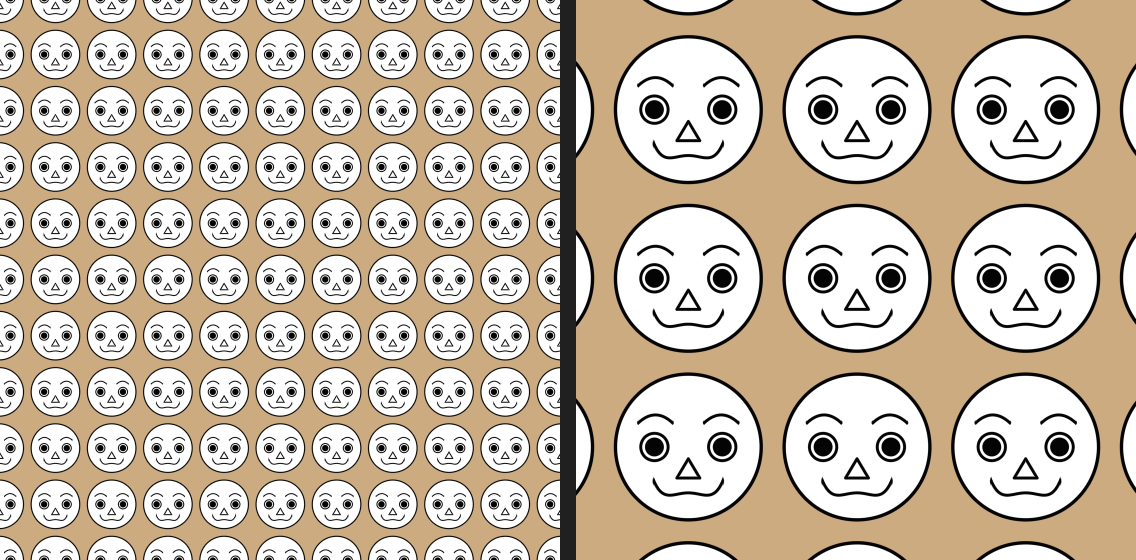
Left, the full canvas; right, a detail of the centre.
Give the GLSL for this pattern, as a Shadertoy shader.

```glsl
// A square grid of white outlined discs on tan, each with a simple line-drawn
// expression. One cell is folded about its vertical axis, then its strokes are
// distances to circles, segments and polynomial curves, inked with soft edges.

const float PITCH = 0.1004;                  // cell size, in canvas heights
const vec2 GRID_CENTER = vec2(0.0006, 0.001); // offset from the canvas centre

const vec3 TAN = vec3(0.800, 0.670, 0.505);
const vec3 WHITE = vec3(1.0);
const vec3 INK = vec3(0.015);

// All lengths below are in cells.
const float DISC_RADIUS = 0.432;
const float OUTLINE_WIDTH = 0.020;
const float STROKE_WIDTH = 0.0175;

const vec2 EYE_CENTER = vec2(0.201, 0.0);
const float EYE_RADIUS = 0.081;
const float PUPIL_RADIUS = 0.056;

const vec2 BROW_PEAK = vec2(0.195, 0.190);
const float BROW_HALF_WIDTH = 0.100;
const float BROW_BEND = 4.6;

const vec2 NOSE_APEX = vec2(0.0, -0.070);
const vec2 NOSE_CORNER = vec2(0.068, -0.184);

const float MOUTH_HALF_WIDTH = 0.203;
const float MOUTH_HEIGHT = -0.272;
const float MOUTH_DIP = 2.32;
const float MOUTH_CURL = 97.0;

float segmentDistance(vec2 p, vec2 a, vec2 b) {
    vec2 pa = p - a, ba = b - a;
    return length(pa - ba * clamp(dot(pa, ba) / dot(ba, ba), 0.0, 1.0));
}

// Approximate distance to a curve of given height and slope at x,
// where overshoot is how far p lies beyond the end of the curve.
float curveDistance(float y, float height, float slope, float overshoot) {
    float across = abs(y - height) * inversesqrt(1.0 + slope * slope);
    return length(vec2(max(overshoot, 0.0), across));
}

float browDistance(vec2 p) {
    vec2 q = p - BROW_PEAK;
    float x = clamp(q.x, -BROW_HALF_WIDTH, BROW_HALF_WIDTH);
    return curveDistance(q.y, -BROW_BEND * x * x, -2.0 * BROW_BEND * x,
                         abs(q.x) - BROW_HALF_WIDTH);
}

float mouthDistance(vec2 p) {
    float x = min(p.x, MOUTH_HALF_WIDTH);
    float x2 = x * x;
    float height = MOUTH_HEIGHT + x2 * (MOUTH_CURL * x2 - MOUTH_DIP);
    float slope = x * (4.0 * MOUTH_CURL * x2 - 2.0 * MOUTH_DIP);
    return curveDistance(p.y, height, slope, p.x - MOUTH_HALF_WIDTH);
}

float noseDistance(vec2 p) {
    return min(segmentDistance(p, NOSE_APEX, NOSE_CORNER),
               segmentDistance(p, NOSE_CORNER, vec2(0.0, NOSE_CORNER.y)));
}

// Coverage of the region where d is negative.
float coverage(float d, float pixel) {
    return 1.0 - smoothstep(-0.7 * pixel, 0.7 * pixel, d);
}

void mainImage(out vec4 fragColor, in vec2 fragCoord) {
    float canvas = min(iResolution.x, iResolution.y);
    vec2 uv = (fragCoord - 0.5 * iResolution.xy) / canvas;
    float pixel = 1.0 / (canvas * PITCH);

    // Repeat, then mirror left onto right
    vec2 cell = fract((uv - GRID_CENTER) / PITCH + 0.5) - 0.5;
    vec2 p = vec2(abs(cell.x), cell.y);

    // Disc and its outline
    float disc = length(cell) - DISC_RADIUS;
    float outline = abs(disc) - 0.5 * OUTLINE_WIDTH;

    // Thin strokes and solid pupils
    float eye = length(p - EYE_CENTER);
    float strokes = min(abs(eye - EYE_RADIUS), browDistance(p));
    strokes = min(strokes, min(noseDistance(p), mouthDistance(p)));
    float marks = min(strokes - 0.5 * STROKE_WIDTH, eye - PUPIL_RADIUS);

    vec3 color = mix(TAN, WHITE, coverage(disc, pixel));
    color = mix(color, INK, coverage(min(outline, marks), pixel));
    fragColor = vec4(color, 1.0);
}
```
